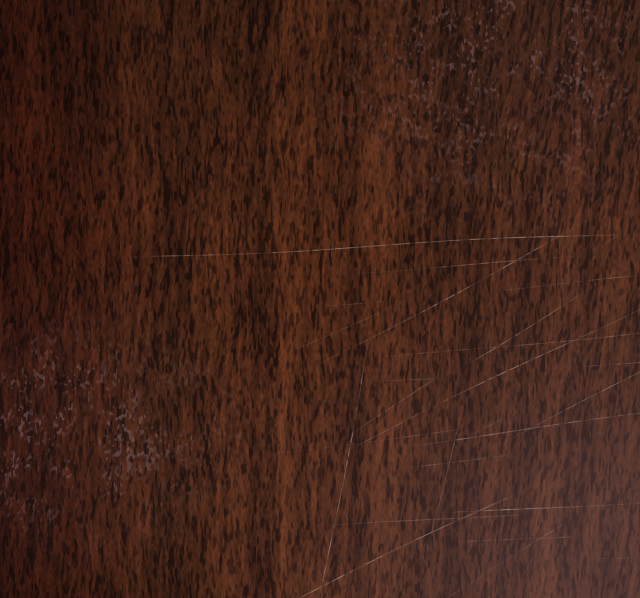
Write a Shadertoy shader that draws this texture.

```glsl
#define DARK_WOOD vec3(0.120, 0.058, 0.038)
#define LIGHT_WOOD vec3(0.405, 0.208, 0.115)
#define RED_STAIN vec3(0.98, 0.78, 0.80)
#define HAZE vec3(0.48, 0.37, 0.39)
#define SCRATCH_COLOR vec3(0.66, 0.57, 0.54)
#define FIBRE_SCALE vec2(170.0, 15.0)
#define PORE_SCALE vec2(270.0, 62.0)
#define SPECK_SCALE 400.0
#define SCRATCH_COUNT 28
#define SCRATCH_WIDTH 0.0004

float hash(vec2 p) {
    return fract(sin(dot(p, vec2(127.1, 311.7))) * 43758.5453);
}

float noise(vec2 p) {
    vec2 i = floor(p), f = fract(p);
    f = f * f * (3.0 - 2.0 * f);
    float low = mix(hash(i), hash(i + vec2(1, 0)), f.x);
    float high = mix(hash(i + vec2(0, 1)), hash(i + vec2(1, 1)), f.x);
    return mix(low, high, f.y);
}

float fbm(vec2 p) {
    return 0.55 * noise(p) + 0.3 * noise(p * 2.1 + 7.3) + 0.15 * noise(p * 4.3 + 3.1);
}

// Two leaning layers of streaks, so that no grid rows show
float streaks(vec2 p, vec2 scale) {
    float leanRight = noise(vec2(p.x - 0.10 * p.y, p.y + 0.30 * p.x) * scale);
    float leanLeft = noise(vec2(p.x + 0.05 * p.y, p.y - 0.45 * p.x) * scale * 1.13 + 41.0);
    return 0.5 + 0.75 * (leanRight + leanLeft - 1.0);
}

// Soft round patch: 1 at the centre, fading to 0 at the radius
float patchMask(vec2 p, vec2 centre, vec2 radius) {
    return 1.0 - smoothstep(0.1, 1.0, length((p - centre) / radius));
}

// Lightness of the wood: broad bands, long fibres, short dark pores, fine specks
float woodTone(vec2 p) {
    vec2 q = p;
    q.x -= 0.09 * smoothstep(0.5, 1.1, p.x) * (p.y - 0.5);
    q.x += 0.014 * noise(p * vec2(4.0, 3.0)) + 0.005 * noise(p * vec2(22.0, 17.0));
    float band = fbm(q * vec2(20.0, 0.7) + 4.0);
    float fibre = streaks(q, FIBRE_SCALE);
    float pore = smoothstep(0.50, 0.80, streaks(q + 0.37, PORE_SCALE));
    float speck = noise(q * vec2(SPECK_SCALE, 0.4 * SPECK_SCALE) + 19.0);
    float tone = 0.57 + 0.62 * (band - 0.5) + 0.50 * (fibre - 0.5);
    return tone + 0.34 * (speck - 0.5) - 0.42 * pore;
}

// One hairline scratch, broken along its length and faded at the ends
float scratch(vec2 p, vec2 centre, float angle, float halfLength) {
    vec2 along = vec2(cos(angle), sin(angle));
    vec2 d = p - centre;
    float t = dot(d, along);
    float bend = 0.003 * sin(t * 9.0 + centre.x * 40.0);
    float across = abs(dot(d, vec2(-along.y, along.x)) - bend);
    float line = 1.0 - smoothstep(0.0, SCRATCH_WIDTH + 0.9 / iResolution.y, across);
    float ends = 1.0 - smoothstep(0.6, 1.0, abs(t) / halfLength);
    float stretch = smoothstep(0.15, 0.75, noise(vec2(t * 9.0, centre.y * 57.0)));
    float wear = smoothstep(0.1, 0.8, noise(vec2(t * 130.0, centre.y * 91.0)));
    return line * ends * (0.2 + 0.8 * wear) * (0.3 + 0.7 * stretch);
}

// Long scratches first, then shorter and fainter ones
float scratches(vec2 p) {
    float sum = 0.0;
    for (int i = 0; i < SCRATCH_COUNT; i++) {
        float k = float(i);
        float age = k / float(SCRATCH_COUNT);
        float r = hash(vec2(k, 3.7));
        vec2 centre = vec2(0.55 + 0.52 * fract(0.15 + k * 0.414),
                           0.04 + 0.56 * fract(0.98 + k * 0.618));
        float angle = i % 2 == 0 ? mix(0.03, 0.13, r) : mix(0.40, 0.62, r);
        if (i % 8 == 7) angle = mix(1.25, 1.42, r);
        float halfLength = mix(0.46, 0.02, sqrt(age));
        float strength = mix(0.95, 0.25, sqrt(age)) * mix(0.6, 1.0, hash(vec2(k, 9.2)));
        sum = max(sum, strength * scratch(p, centre, angle, halfLength));
    }
    return sum;
}

// Pale fine flecks where the finish is rubbed
float scuffs(vec2 p) {
    float area = patchMask(p, vec2(0.10, 0.28), vec2(0.42, 0.24));
    area = max(area, 0.8 * patchMask(p, vec2(0.85, 0.88), vec2(0.42, 0.36)));
    float clumps = smoothstep(0.35, 0.65, fbm(p * 27.0));
    float flecks = smoothstep(0.55, 0.85, streaks(p + 0.71, vec2(260.0, 150.0)));
    return area * clumps * flecks;
}

void mainImage(out vec4 fragColor, in vec2 fragCoord) {
    vec2 p = fragCoord / iResolution.y;
    float tone = clamp(woodTone(p), 0.0, 1.1);
    vec3 color = mix(DARK_WOOD, LIGHT_WOOD, tone);

    // Redder stain and deeper shade toward the left and the top
    float leftSide = 1.0 - smoothstep(0.0, 0.32, p.x);
    color *= mix(vec3(1.0), RED_STAIN, leftSide);
    color *= mix(0.80, 1.02, smoothstep(0.0, 0.45, p.x));
    color *= 1.0 - 0.18 * smoothstep(0.6, 1.0, p.y);

    // Cool sheen over the lower right and a faint one over the rubbed areas
    float sheen = 0.38 * patchMask(p, vec2(1.08, 0.0), vec2(0.85, 0.75));
    sheen += 0.10 * patchMask(p, vec2(0.95, 0.85), vec2(0.45, 0.5));
    sheen += 0.08 * patchMask(p, vec2(0.1, 0.25), vec2(0.45, 0.35));
    color = mix(color, HAZE, sheen + 0.015);

    color = mix(color, HAZE, 0.6 * scuffs(p));
    color = mix(color, SCRATCH_COLOR, scratches(p));
    fragColor = vec4(color, 1.0);
}
```
